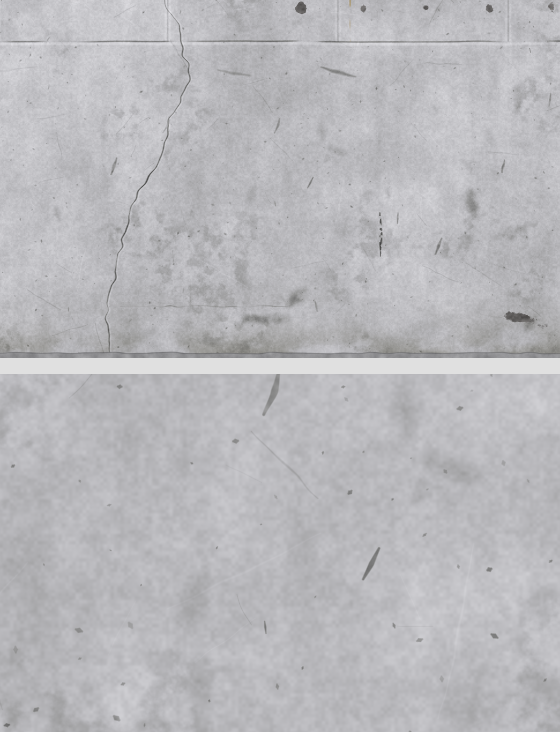
Top: the whole. Bottom: its middle third, enlarged.
Give the GLSL for this texture, as a WebGL 2 fragment shader.

```glsl
#version 300 es
precision highp float;
// Weathered painted concrete wall: pale mottled plaster under a course of blocks.
// Layered value noise gives stains and grain; hashed cells scatter pits, drips and
// scratches; distance functions draw the joints, the long crack and the chips.
uniform vec2 u_resolution;
out vec4 fragColor;

const float JOINT_Y = 0.884;
const float FLOOR_Y = 0.015;

float hash(vec2 p) {
    vec3 q = fract(vec3(p.xyx) * vec3(0.1031, 0.1030, 0.0973));
    q += dot(q, q.yzx + 33.33);
    return fract((q.x + q.y) * q.z);
}

float noise(vec2 p) {
    vec2 i = floor(p), f = fract(p);
    f = f * f * (3.0 - 2.0 * f);
    return mix(mix(hash(i), hash(i + vec2(1, 0)), f.x),
               mix(hash(i + vec2(0, 1)), hash(i + vec2(1, 1)), f.x), f.y);
}

float fbm(vec2 p) {
    float sum = 0.0, amp = 0.52;
    for (int i = 0; i < 5; i++) {
        sum += amp * noise(p);
        p = mat2(1.6, 1.2, -1.2, 1.6) * p + 17.3;
        amp *= 0.5;
    }
    return sum;
}

// Coverage of a band of half width w with edge softness s.
float band(float d, float w, float s) {
    return 1.0 - smoothstep(w - s, w + s, abs(d));
}

// Tapered stroke centred on the origin.
float stroke(vec2 p, float angle, float len, float w, float s) {
    float c = cos(angle), n = sin(angle);
    vec2 q = vec2(c * p.x + n * p.y, c * p.y - n * p.x);
    float taper = 1.0 - 0.6 * min(abs(q.x) / len, 1.0);
    float d = length(vec2(max(abs(q.x) - len, 0.0), q.y));
    return 1.0 - smoothstep(w * taper - s, w * taper + s, d);
}

// Strokes scattered over jittered cells; size = (half length, half width).
float scatter(vec2 p, float cells, float density, vec2 size, vec2 turn, float s, float seed) {
    vec2 home = floor(p * cells);
    float cover = 0.0;
    for (int y = -1; y <= 1; y++)
    for (int x = -1; x <= 1; x++) {
        vec2 id = home + vec2(x, y), key = id + seed;
        if (hash(key) > density) continue;
        vec2 centre = (id + vec2(hash(key + 31.7), hash(key + 57.1))) / cells;
        float grow = 0.35 + 1.1 * pow(hash(key + 83.9), 2.0);
        float angle = turn.x + turn.y * (hash(key + 11.3) - 0.5);
        float ink = stroke(p - centre, angle, size.x * grow, size.y * grow, s);
        cover = max(cover, ink * (0.35 + 0.65 * hash(key + 71.9)));
    }
    return cover;
}

float crackX(float y) {
    float path = mix(0.30, 0.515, smoothstep(0.12, 0.82, y));
    path -= 0.037 * smoothstep(0.9, 1.0, y);
    return path + 0.04 * (noise(vec2(y * 9.0, 4.0)) - 0.5)
                + 0.012 * (noise(vec2(y * 45.0, 8.0)) - 0.5);
}

// Ragged patch where the paint has come off.
float chip(vec2 p, vec2 radius, float rough, float px) {
    return 1.0 - smoothstep(-px, px, (length(p / radius) - 1.3 + rough) * radius.y);
}

void main() {
    float px = 1.0 / u_resolution.y;
    vec2 p = gl_FragCoord.xy * px;
    float fine = noise(p * 150.0), rough = fbm(p * 45.0);
    vec2 w = p + 0.005 * (vec2(noise(p * 40.0), noise(p * 40.0 + 91.0)) - 0.5);
    float upper = smoothstep(JOINT_Y - px, JOINT_Y + px, p.y);

    // Plaster: broad stains, vertical washes, brushed grain.
    float tone = 0.752 + 0.13 * (fbm(p * 2.6 + 5.0) - 0.5) + 0.10 * (fbm(p * 11.0) - 0.5);
    tone += 0.06 * (fbm(p * vec2(34.0, 4.0)) - 0.5) + 0.05 * (rough - 0.5);
    tone += 0.045 * (fine - 0.5) + 0.04 * (noise(p * 310.0) - 0.5);
    tone -= 0.11 * smoothstep(0.5, 0.75, fbm(p * 6.0 + 40.0)) * smoothstep(0.4, 0.75, rough);
    float grime = exp(-p.y * 16.0) * smoothstep(0.3, 0.65, fbm(p * vec2(9.0, 16.0)));
    tone -= 0.17 * grime;

    // Scattered wear: smudges, scratches, drips and pits.
    tone -= 0.13 * scatter(w, 5.0, 0.4, vec2(0.025, 0.012), vec2(0.8, 2.5), 0.012, 3.0) * rough * 1.6;
    tone -= 0.11 * scatter(w, 8.0, 0.6, vec2(0.045, 0.0009), vec2(0.5, 3.1), px, 120.0);
    tone += 0.05 * scatter(w, 7.0, 0.6, vec2(0.06, 0.0008), vec2(0.0, 3.1), px, 240.0);
    float ink = 0.30 * scatter(w, 6.0, 0.35, vec2(0.017, 0.0028), vec2(1.4, 0.8), px, 360.0) * (0.5 + fine);
    ink = max(ink, 0.26 * scatter(w, 28.0, 0.3, vec2(0.002, 0.0019), vec2(0.9, 3.0), px, 480.0));

    // Large scuffs and one long scrape.
    ink = max(ink, 0.22 * stroke(w - vec2(0.945, 0.799), -0.27, 0.05, 0.005, 0.004));
    ink = max(ink, 0.14 * stroke(w - vec2(0.655, 0.796), -0.15, 0.045, 0.004, 0.004));
    ink = max(ink, 0.42 * stroke(w - vec2(1.063, 0.345), 1.57, 0.06, 0.004, px) * smoothstep(0.25, 0.6, fine));
    ink = max(ink, 0.20 * stroke(w - vec2(0.83, 0.17), 0.8, 0.03, 0.018, 0.014) * rough * 1.5);
    ink = max(ink, 0.20 * stroke(w - vec2(0.74, 0.108), 0.05, 0.06, 0.014, 0.012) * rough * 1.5);
    ink = max(ink, 0.22 * stroke(w - vec2(0.57, 0.144), 0.0, 0.235, 0.0012, px) * noise(p * 25.0));

    // Joints: dark groove with a pale lip.
    float sag = p.y - JOINT_Y + 0.003 * (noise(vec2(p.x * 12.0, 2.0)) - 0.5);
    tone += 0.06 * band(sag + 0.006, 0.004, 0.003);
    ink = max(ink, 0.34 * band(sag, 0.0015, px) * smoothstep(0.15, 0.7, noise(vec2(p.x * 14.0, 7.0))));
    float column = mod(p.x + 0.007, 0.4755) - 0.23775;
    float edge = 0.23775 - abs(column);
    tone += upper * (0.04 * band(edge - 0.006, 0.003, 0.003) - 0.12 * band(edge, 0.001, px));

    // Long crack, varying in width, with a pale edge.
    float gap = p.x - crackX(p.y);
    float open = noise(vec2(p.y * 22.0, 13.0));
    tone += 0.04 * band(gap - 0.004, 0.002, 0.002);
    ink = max(ink, (0.16 + 0.32 * open) * band(gap, 0.0006 + 0.0016 * open * open, px));

    // Missing paint along the top and at the lower right.
    float bare = chip(mat2(0.97, 0.24, -0.24, 0.97) * (p - vec2(1.46, 0.112)) * vec2(1.0, -1.0)
                      * vec2(1.0, -1.0) + vec2(0.0, 0.004), vec2(0.085, 0.019), rough * 1.6, px);
    for (int i = 0; i < 5; i++) {
        float k = float(i), size = 0.008 + 0.007 * abs(k - 2.0);
        vec2 at = vec2(0.84 + 0.175 * k, 0.985 - 0.012 * hash(vec2(k, 9.0)));
        bare = max(bare, chip(p - at, vec2(size, size * 1.1), rough * 1.5, px));
    }

    // Colour: cool paint, warm grime, yellow rust at a joint, grey floor.
    tone -= ink;
    vec3 color = vec3(tone) + vec3(0.0, -0.001, 0.015) * smoothstep(0.55, 0.75, tone);
    color -= vec3(0.0, 0.004, 0.025) * grime;
    color = mix(color, vec3(0.40, 0.39, 0.385) + 0.3 * (rough - 0.5) + 0.1 * (fine - 0.5), bare * 0.92);
    float rust = upper * band(p.x - 0.978, 0.002, 0.002) * smoothstep(0.3, 0.6, noise(p * 30.0));
    color = mix(color, vec3(0.66, 0.56, 0.34), 0.7 * rust);
    float lip = FLOOR_Y + 0.005 * (noise(vec2(p.x * 25.0, 3.0)) - 0.5);
    vec3 ground = vec3(0.57, 0.57, 0.58) + 0.2 * (rough - 0.5) - 0.16 * band(p.y - lip, 0.002, 0.002);
    color = mix(ground, color, smoothstep(lip - px, lip + px, p.y));
    fragColor = vec4(clamp(color, 0.0, 1.0), 1.0);
}
```
